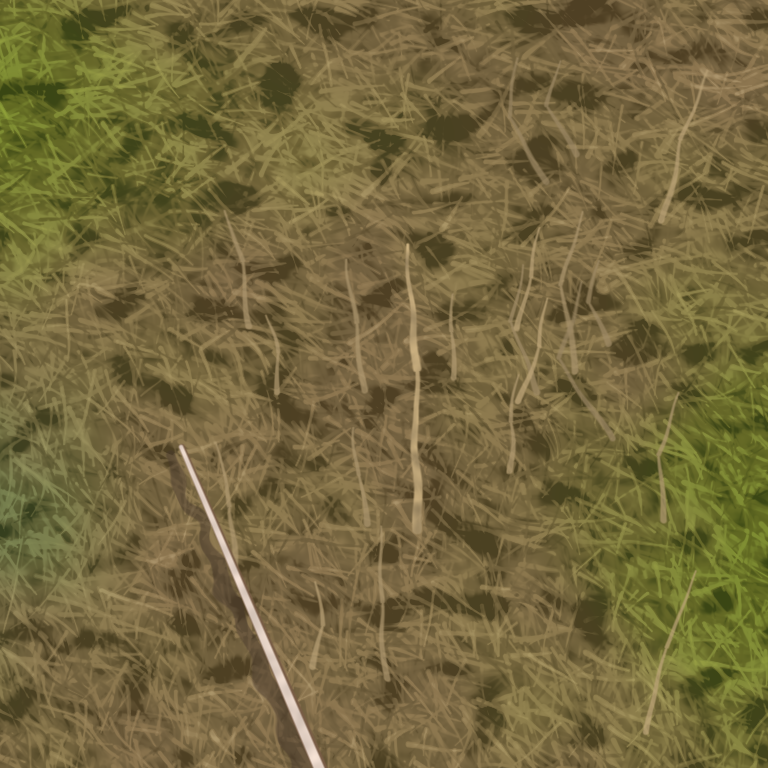
This texture is drawn by a Shadertoy shader. Its source:

```glsl
// Dry meadow: matted straw and green grass with pale stalks and one bleached stick.
const vec3 DARK  = vec3(0.31, 0.25, 0.14);
const vec3 UMBER = vec3(0.45, 0.38, 0.25);
const vec3 STRAW = vec3(0.55, 0.46, 0.31);
const vec3 PALE  = vec3(0.69, 0.60, 0.44);
const vec3 MOSS_DARK  = vec3(0.26, 0.26, 0.12);
const vec3 MOSS       = vec3(0.44, 0.39, 0.21);
const vec3 MOSS_LIGHT = vec3(0.57, 0.52, 0.31);
const vec3 LUSH_TINT = vec3(0.86, 1.06, 0.62);
const vec3 COOL_TINT = vec3(0.80, 0.95, 0.98);
const vec3 STICK_LIT  = vec3(0.88, 0.81, 0.76);
const vec3 STICK_EDGE = vec3(0.47, 0.36, 0.27);
const vec3 STICK_SHADE = vec3(0.28, 0.22, 0.17);
const vec2 STICK_TOP  = vec2(0.237, 0.418);
const vec2 STICK_FOOT = vec2(0.423, -0.015);
const int   LAYERS = 12;        // mats of blades, bottom to top
const float BLADE_CELLS = 22.0; // blades across the canvas per mat
const float BLADE_WIDTH = 0.0027;
const float BLADE_COVER = 0.62;
const int   STALKS = 20;
const float SOFTNESS = 0.0017;

vec2 hash2(vec2 p) {
    vec3 q = fract(vec3(p.xyx) * vec3(0.1031, 0.1030, 0.0973));
    q += dot(q, q.yzx + 33.33);
    return fract((q.xx + q.yz) * q.zy);
}

float corner(vec2 cell, vec2 offset) {
    return dot(hash2(cell + 71.0) * 2.0 - 1.0, offset);
}

// Gradient noise, roughly -0.7 to 0.7
float noise(vec2 p) {
    vec2 i = floor(p), f = fract(p);
    vec2 u = f * f * f * (f * (f * 6.0 - 15.0) + 10.0);
    vec2 e = vec2(0.0, 1.0);
    return 1.4 * mix(
        mix(corner(i, f), corner(i + e.yx, f - e.yx), u.x),
        mix(corner(i + e.xy, f - e.xy), corner(i + 1.0, f - 1.0), u.x), u.y);
}

// Coverage of a segment that narrows from a to b
float blade(vec2 p, vec2 a, vec2 b, float width) {
    vec2 d = b - a;
    float t = clamp(dot(p - a, d) / dot(d, d), 0.0, 1.0);
    float soft = max(SOFTNESS, 0.8 / iResolution.y);
    float w = width * (1.0 - 0.6 * t);
    return 1.0 - smoothstep(w - soft, w + soft, length(p - a - d * t));
}

float patchAt(vec2 p, vec2 center, vec2 radius) {
    vec2 d = (p - center) / radius;
    return exp(-dot(d, d));
}

// One mat of scattered blades laid over the tone
float matBlades(float tone, vec2 p, float layer) {
    float depth = layer / float(LAYERS);
    vec2 shift = hash2(vec2(layer, 5.0));
    float cells = BLADE_CELLS * mix(1.2, 0.8, shift.x);
    vec2 g = p * cells + shift * 9.0;
    float lean = mix(-1.15, -0.35, smoothstep(0.2, 0.8, p.y));
    for (int k = 0; k < 9; k++) {
        vec2 cell = floor(g) + vec2(k % 3 - 1, k / 3 - 1);
        vec2 key = cell + layer * 37.0;
        vec2 place = hash2(key), turn = hash2(key + 211.0), look = hash2(key + 419.0);
        float angle = lean + (turn.x + turn.y - 1.0) * 1.7;
        vec2 reach = vec2(cos(angle), sin(angle)) * mix(0.35, 0.9, look.x);
        vec2 mid = cell + place;
        float cover = blade(p, (mid - reach - shift * 9.0) / cells,
                            (mid + reach - shift * 9.0) / cells,
                            BLADE_WIDTH * mix(0.6, 1.4, turn.y));
        tone = mix(tone, look.y * 0.85 + depth * 0.22, cover * BLADE_COVER);
    }
    return tone;
}

vec3 ramp(float t, vec3 low, vec3 mid, vec3 high, vec3 top) {
    vec3 c = mix(low, mid, smoothstep(0.0, 0.36, t));
    c = mix(c, high, smoothstep(0.34, 0.64, t));
    return mix(c, top, smoothstep(0.64, 1.05, t));
}

void mainImage(out vec4 fragColor, in vec2 fragCoord) {
    vec2 p = fragCoord / iResolution.xy;
    vec2 bent = p + 0.009 * vec2(noise(p * 13.0), noise(p * 13.0 + 40.0));

    // Ground and matted blades
    float tone = 0.34 + 0.4 * noise(bent * vec2(26.0, 40.0));
    for (int i = 0; i < LAYERS; i++) tone = matBlades(tone, bent, float(i));
    float hollow = smoothstep(0.08, 0.5, noise(p * vec2(15.0, 21.0) + 8.0));
    tone += 0.18 * noise(p * 6.0) + 0.12 * noise(bent * 75.0) - 0.42 * hollow;

    // Green and dry regions
    float lush = patchAt(p, vec2(-0.02, 0.86), vec2(0.22, 0.2))
               + patchAt(p, vec2(1.02, 0.28), vec2(0.25, 0.33));
    float cool = patchAt(p, vec2(-0.02, 0.33), vec2(0.17, 0.2));
    float olive = patchAt(p, vec2(0.3, 0.84), vec2(0.35, 0.15));
    float green = clamp(1.2 * lush + 0.9 * cool + 0.65 * olive
                        + 0.55 * noise(p * 7.0 + 20.0) + 0.12, 0.0, 1.0);
    vec3 dry = ramp(tone, DARK, UMBER, STRAW, PALE);
    vec3 grass = ramp(tone, MOSS_DARK, MOSS, MOSS_LIGHT, MOSS_LIGHT * 1.15);
    grass *= mix(vec3(1.0), LUSH_TINT, clamp(lush, 0.0, 1.0));
    grass *= mix(vec3(1.0), COOL_TINT, cool);
    vec3 color = mix(dry, grass, green);

    // Standing stalks with a bent upper half
    for (int i = 0; i < STALKS; i++) {
        vec2 place = hash2(vec2(i, 17.0)), look = hash2(vec2(i, 53.0));
        vec2 foot = mix(vec2(0.2, 0.02), vec2(0.87, 0.8), place);
        float height = mix(0.07, 0.17, look.x);
        vec2 knee = foot + height * vec2((look.y - 0.6) * 0.7, 0.7);
        vec2 tip = knee + height * vec2((place.x - 0.5) * 0.5, 0.6);
        float cover = max(blade(bent, foot, knee, 0.0042), blade(bent, knee, tip, 0.003));
        color = mix(color, PALE * mix(0.87, 1.1, look.y), cover * 0.72);
    }
    vec2 joint = vec2(0.541, 0.52);
    float tall = max(blade(bent, vec2(0.543, 0.31), joint, 0.006),
                     blade(bent, joint, vec2(0.531, 0.68), 0.0048));
    color = mix(color, PALE * (1.08 + 0.3 * noise(p * 45.0)), tall * 0.85);

    // Bleached stick and its shadow
    vec2 side = vec2(-0.016, -0.012);
    float shade = blade(p + 0.012 * noise(p * 24.0), STICK_FOOT + side, STICK_TOP + side, 0.015);
    color = mix(color, STICK_SHADE, shade * 0.5);
    color = mix(color, STICK_EDGE, blade(p, STICK_FOOT, STICK_TOP, 0.0095));
    vec2 lit = vec2(-0.0012, 0.0);
    color = mix(color, STICK_LIT * (1.0 + 0.12 * noise(p * 50.0)),
                blade(p, STICK_FOOT + lit, STICK_TOP + lit, 0.0068));

    fragColor = vec4(clamp(color, 0.0, 1.0), 1.0);
}
```
